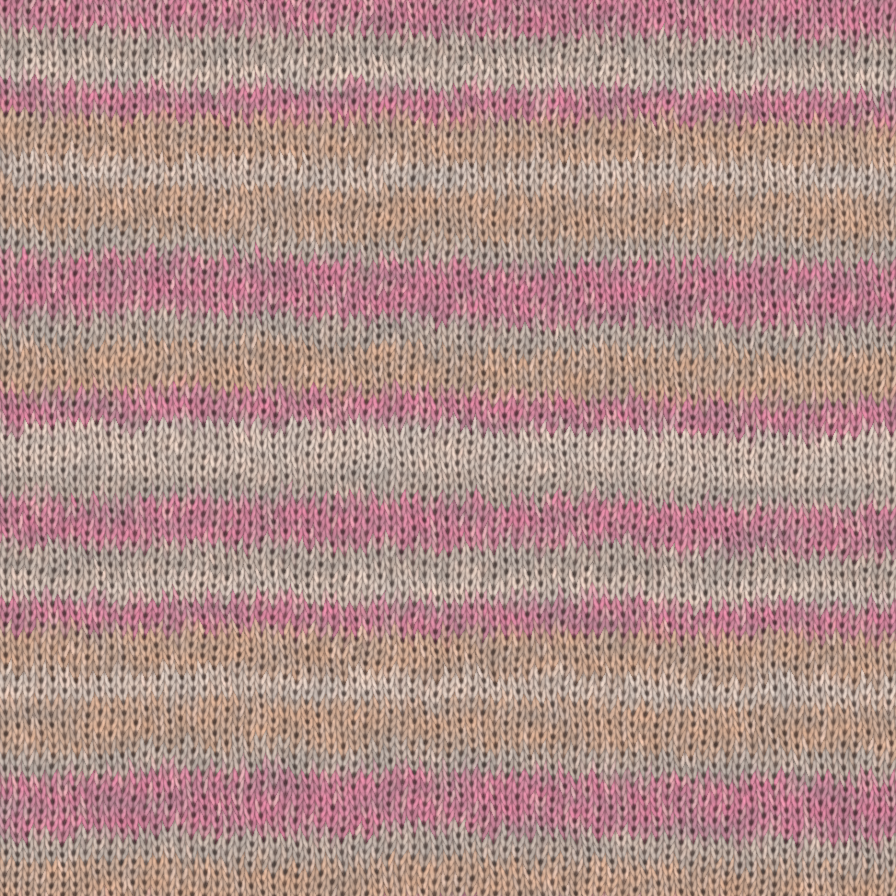
A WebGL 2 fragment shader for this texture:

```glsl
#version 300 es
precision highp float;

uniform vec2 u_resolution;
out vec4 fragColor;

float hash(vec2 p) {
    vec3 q = fract(vec3(p.xyx) * 0.1031);
    q += dot(q, q.yzx + 33.33);
    return fract((q.x + q.y) * q.z);
}

// Cellular noise: distance to the nearest scattered point
float cells(vec2 p) {
    vec2 id = floor(p);
    float nearest = 2.0;
    for (int y = -1; y <= 1; y++) {
        for (int x = -1; x <= 1; x++) {
            vec2 cell = id + vec2(x, y);
            vec2 point = cell + vec2(hash(cell), hash(cell + 57.3));
            nearest = min(nearest, length(point - p));
        }
    }
    return nearest;
}

// Layered sines: slow unevenness of the fabric
float drift(vec2 p) {
    return sin(p.x * 5.0 + p.y * 9.0) * 0.5
         + sin(p.x * 13.0 - p.y * 7.0 + 1.7) * 0.3
         + sin(p.x * 31.0 + p.y * 17.0 + 4.1) * 0.2;
}

// Self-striping yarn, one full colour sequence for phase 0 to 1
vec3 yarnColor(float phase) {
    const vec3 yarns[4] = vec3[4](
        vec3(0.745, 0.495, 0.570),  // pink
        vec3(0.695, 0.640, 0.605),  // grey
        vec3(0.775, 0.710, 0.670),  // cream
        vec3(0.735, 0.615, 0.540)); // tan
    const float starts[14] = float[14](0.008, 0.098, 0.155, 0.205, 0.264, 0.348, 0.400,
                                       0.493, 0.541, 0.655, 0.711, 0.802, 0.864, 0.961);
    const int order[14] = int[14](0, 1, 2, 0, 3, 2, 3, 1, 0, 1, 3, 0, 2, 1);
    vec3 color = yarns[1];
    for (int i = 0; i < 14; i++) {
        color = mix(color, yarns[order[i]],
                    smoothstep(starts[i] - 0.014, starts[i] + 0.014, phase));
    }
    return color;
}

void main() {
    vec2 uv = gl_FragCoord.xy / u_resolution.y;

    // Knit grid: 77 columns by 84 rows, slightly crooked
    vec2 grid = uv * vec2(77.0, 84.0);
    grid.x += 0.10 * sin(uv.y * 90.0 + uv.x * 40.0) + 0.12 * drift(uv.yx * 2.0);
    grid.y += 0.35 * drift(uv * 1.6) + 0.12 * sin(grid.x * 1.9 + uv.y * 60.0);
    float column = floor(grid.x);
    float across = fract(grid.x) - 0.5;
    float side = step(0.0, across);
    grid.y += 0.5 * (hash(vec2(column, 7.0)) - 0.5);

    // Shearing by the distance from the column centre makes each steep V
    float lift = grid.y - abs(across) * 2.1;
    float row = floor(lift);
    float along = fract(lift);
    vec2 leg = vec2(column * 2.0 + side, row);
    float fleck = hash(leg);
    float tension = hash(leg + 91.7);

    // Stripe colour per stitch, sagging gently to the right
    float depth = 1.0 - (row + 1.0) / 84.0;
    depth -= 0.010 * uv.x + 0.004 * drift(uv * vec2(1.3, 0.6));
    depth += 0.014 * (fleck - 0.5);
    vec3 color = yarnColor(fract((depth + 0.0234) / 0.573));

    // Marled fibres: pale flecks, deeper dye patches and mottling
    color = mix(color, vec3(0.80, 0.71, 0.67), 0.5 * smoothstep(0.55, 1.0, tension));
    color *= 1.0 + 0.12 * (fleck - 0.5);
    float patches = cells(uv * vec2(16.0, 40.0)) - 0.5;
    float gray = dot(color, vec3(0.3, 0.59, 0.11));
    color = mix(vec3(gray), color, 1.0 - 0.5 * patches);
    color *= 1.0 - 0.08 * patches;

    // Rounded legs with soft shadow between them
    vec2 fromLeg = vec2(abs(across) - 0.27, along - 0.5);
    float radius = length(fromLeg * vec2(3.2 + 0.6 * tension, 1.35));
    float shade = mix(1.09, 0.80, smoothstep(0.3, 1.05, radius));

    // Round dark hole in the crook of each V, fainter ones between columns
    float above = abs(fract(grid.y + 0.25) - 0.5);
    float hole = 1.0 - smoothstep(0.06, 0.34, length(vec2(across, above * 0.75)));
    float below = abs(fract(grid.y - 0.30) - 0.5);
    float gap = 1.0 - smoothstep(0.04, 0.24, length(vec2(0.5 - abs(across), below * 0.75)));
    float depthOfHole = 0.24 + 0.26 * hash(vec2(column, floor(grid.y + 0.25)) + 13.1);
    shade *= 1.0 - hole * depthOfHole - 0.10 * gap;

    // Fuzz over the surface
    shade *= 1.06 - 0.12 * cells(uv * 170.0);
    color *= mix(vec3(1.0, 0.95, 0.94), vec3(1.0), smoothstep(0.5, 1.0, shade));

    fragColor = vec4(clamp(color * shade, 0.0, 1.0), 1.0);
}
```
